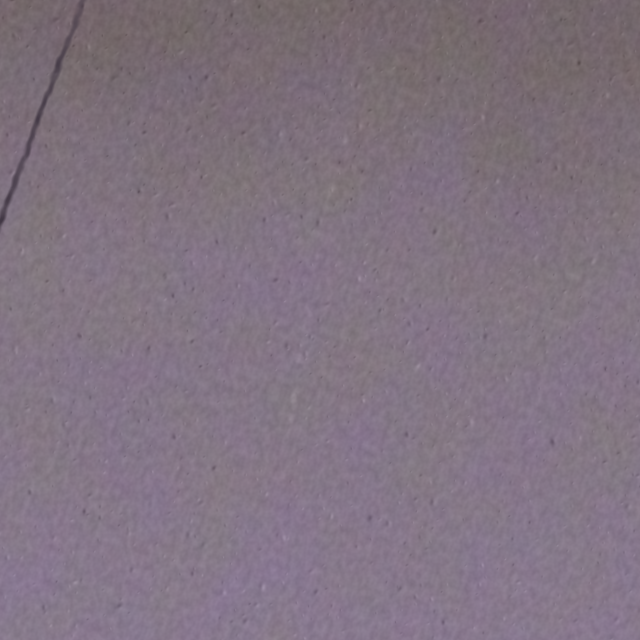
A Shadertoy shader for this texture:

```glsl
const vec3 SHADED_TAUPE = vec3(0.450, 0.400, 0.412);
const vec3 MAUVE_GREY = vec3(0.515, 0.463, 0.520);
const vec3 PALE_LILAC = vec3(0.533, 0.475, 0.556);
const vec3 CRACK_TINT = vec3(0.255, 0.215, 0.265);
const vec3 PURPLE_SHIFT = vec3(0.002, -0.010, 0.034);
const vec3 GREEN_SHIFT = vec3(-0.010, 0.006, -0.003);

// Integer hash giving three values in 0..1 per cell
vec3 hash3(vec2 cell, float seed) {
    uvec3 v = uvec3(ivec3(cell, seed) + 4096);
    v = v * 1664525u + 1013904223u;
    v.x += v.y * v.z; v.y += v.z * v.x; v.z += v.x * v.y;
    v ^= v >> 16u;
    v.x += v.y * v.z; v.y += v.z * v.x; v.z += v.x * v.y;
    return vec3(v >> 8u) / 16777216.0;
}

float cornerSlope(vec2 cell, vec2 corner, vec2 local, float seed) {
    float angle = 6.2832 * hash3(cell + corner, seed).x;
    return dot(vec2(cos(angle), sin(angle)), local - corner);
}

float gradientNoise(vec2 p, float seed) {
    vec2 cell = floor(p), f = fract(p);
    vec2 w = f * f * f * (f * (f * 6.0 - 15.0) + 10.0);
    float low = mix(cornerSlope(cell, vec2(0, 0), f, seed),
                    cornerSlope(cell, vec2(1, 0), f, seed), w.x);
    float high = mix(cornerSlope(cell, vec2(0, 1), f, seed),
                     cornerSlope(cell, vec2(1, 1), f, seed), w.x);
    return mix(low, high, w.y);
}

vec2 rotate(vec2 p, float angle) {
    float c = cos(angle), s = sin(angle);
    return vec2(c * p.x - s * p.y, s * p.x + c * p.y);
}

// Sparse slanted pits, each dark with a lit rim on one side
float pits(vec2 p, float count, float density, float seed) {
    vec2 grid = rotate(p, 0.4) * count;
    vec2 cell = floor(grid);
    vec3 rnd = hash3(cell, seed);
    vec3 kind = hash3(cell, seed + 1.0);
    vec2 d = rotate(fract(grid) - mix(vec2(0.33), vec2(0.67), rnd.xy), kind.y * 1.4 - 0.7);
    d /= vec2(0.12, 0.16) * mix(0.7, 1.2, kind.z);
    float body = exp(-dot(d, d));
    float relief = mix(-0.9, 0.6, rnd.z) + 1.2 * d.x;
    return step(kind.x, density) * body * relief;
}

// Broad shading from the dim top to the lilac bottom
vec3 baseColour(vec2 p) {
    float depth = 1.0 - p.y + 0.10 * gradientNoise(p * 3.0, 1.0)
                + 0.07 * gradientNoise(p * 8.0, 2.0) - 0.06 * (p.x - 0.5);
    vec3 colour = mix(SHADED_TAUPE, MAUVE_GREY, smoothstep(-0.10, 0.50, depth));
    return mix(colour, PALE_LILAC, smoothstep(0.5, 1.05, depth));
}

// Soft patches of purple and olive
vec3 colourBlotches(vec2 p) {
    vec2 q = p * vec2(1.0, 0.8);
    float purple = gradientNoise(q * 8.0, 3.0) + 0.6 * gradientNoise(q * 22.0, 4.0);
    float green = gradientNoise(q * 12.0, 5.0) + 0.8 * gradientNoise(q * 38.0, 6.0);
    return PURPLE_SHIFT * purple + GREEN_SHIFT * green;
}

// Fine slanted surface grain
float grain(vec2 p) {
    vec2 q = rotate(p, 0.35) * vec2(1.0, 0.7);
    return 0.037 * gradientNoise(q * 135.0, 7.0)
         + 0.033 * gradientNoise(q * 72.0, 8.0)
         + 0.014 * gradientNoise(p * 220.0, 9.0);
}

float crackMask(vec2 p) {
    float wobble = 0.003 * gradientNoise(p * 14.0, 10.0) + 0.004 * gradientNoise(p * 60.0, 11.0);
    float away = abs(p.x - 0.13 + 0.375 * (1.0 - p.y) + wobble) * 0.936;
    float core = 1.0 - smoothstep(0.0008, 0.0075, away);
    float fade = mix(0.78, 0.40, smoothstep(0.86, 1.0, p.y));
    return core * fade * (1.0 + 0.6 * gradientNoise(p * 45.0, 12.0));
}

// Faint broken pale scratch through the middle
float scratch(vec2 p) {
    float drift = 0.008 * gradientNoise(p * 18.0, 14.0);
    float away = p.x + drift - (0.40 + 0.13 * p.y + 0.06 * p.y * p.y);
    float span = smoothstep(0.2, 0.32, p.y) * (1.0 - smoothstep(0.8, 0.9, p.y));
    float broken = smoothstep(0.0, 0.4, gradientNoise(p * vec2(60.0, 42.0), 13.0));
    return span * broken * exp(-away * away / 0.00003);
}

void mainImage(out vec4 fragColor, in vec2 fragCoord) {
    vec2 p = fragCoord / iResolution.xy;
    vec3 colour = baseColour(p) + colourBlotches(p) + grain(p);
    colour += 0.090 * pits(p, 36.0, 0.14, 20.0);
    colour += 0.058 * pits(p + 0.37, 59.0, 0.26, 30.0);
    colour += 0.060 * scratch(p);
    colour = mix(colour, CRACK_TINT, clamp(crackMask(p), 0.0, 1.0));
    fragColor = vec4(clamp(colour, 0.0, 1.0), 1.0);
}
```
